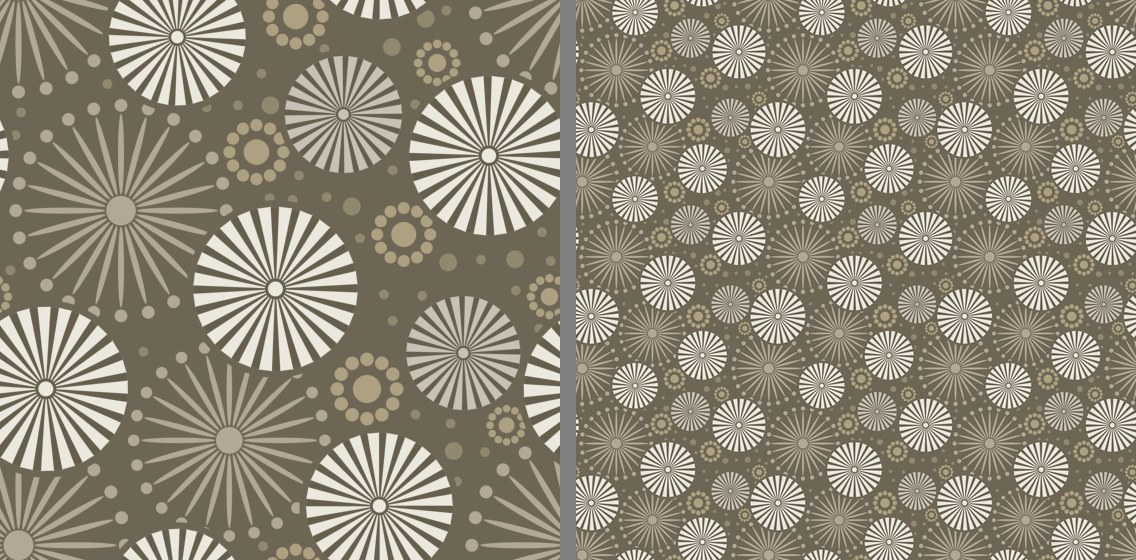
Left, the tile; right, the same tile 3 across and 3 down.
Give the GLSL for this pattern, as a WebGL 2 fragment shader.

```glsl
#version 300 es
precision highp float;

uniform vec2 u_resolution;
out vec4 fragColor;

// Palette
const vec3 GROUND = vec3(0.43, 0.40, 0.33);
const vec3 GROOVE = vec3(0.40, 0.37, 0.30);
const vec3 CREAM  = vec3(0.92, 0.91, 0.87);
const vec3 STONE  = vec3(0.78, 0.76, 0.71);
const vec3 TAUPE  = vec3(0.70, 0.66, 0.59);
const vec3 GOLD   = vec3(0.68, 0.63, 0.51);
const vec3 OLIVE  = vec3(0.57, 0.535, 0.44);

// Layout: bursts come first, then stone discs, then cream discs
const int BURSTS = 3;
const int UNDER = 5;
const int FLOWERS = 10;
const int ROSETTES = 10;
const float JITTER = 0.07;
const vec2 BURST_SIZE = vec2(0.172, 0.216);
const vec2 STONE_SIZE = vec2(0.095, 0.118);
const vec2 CREAM_SIZE = vec2(0.122, 0.152);
const vec2 ROSETTE_SIZE = vec2(0.050, 0.069);
const float ROSETTE_MIN = 0.036;
const float HALO = 0.011;
const float RAYS = 24.0;
const float PETALS = 12.0;
const float DOT_CELLS = 18.0;
const float DOT_SMALL = 0.0086;
const float DOT_LARGE = 0.0158;
const float SEED = 7.0;
const float TAU = 6.28319;

vec4 flowers[FLOWERS];   // centre, radius, rotation
vec3 rosettes[ROSETTES]; // centre, radius
float pixel;

vec3 hash3(vec3 p) {
    p = fract(p * vec3(0.1031, 0.1030, 0.0973));
    p += dot(p, p.yxz + 33.33);
    return fract((p.xxy + p.yxx) * p.zyx);
}

// Shortest offset on the wrapping canvas
vec2 wrapDelta(vec2 d) { return d - round(d); }

float cover(float d) { return smoothstep(0.8, -0.8, d / pixel); }

// Folds the plane into one of n equal sectors along +x
vec2 foldSector(vec2 p, float n, float turn) {
    float a = atan(p.y, p.x) + turn;
    a -= round(a * n / TAU) * TAU / n;
    return length(p) * vec2(cos(a), sin(a));
}

float ellipse(vec2 p, vec2 axes) {
    float k = length(p / axes);
    return k * (k - 1.0) / max(length(p / (axes * axes)), 1e-4);
}

// Unit-radius shapes
float burst(vec2 p) {
    vec2 q = foldSector(p, RAYS, 0.0);
    float ray = ellipse(q - vec2(0.505, 0.0), vec2(0.36, 0.027));
    float tip = length(q - vec2(0.943, 0.0)) - 0.057;
    return min(length(p) - 0.132, min(ray, tip));
}

float wedgeDisc(vec2 p, float turn) {
    vec2 q = foldSector(p, RAYS, turn);
    float side = abs(q.y) - 0.007 - 0.084 * (q.x - 0.13);
    float wedge = max(side, max(q.x - 0.993, 0.13 - q.x));
    return min(length(p) - 0.09, wedge);
}

float rosette(vec2 p) {
    vec2 q = foldSector(p, PETALS, 0.0);
    return min(length(p) - 0.385, length(q - vec2(0.815, 0.0)) - 0.185);
}

float flowerClearance(vec2 p) {
    float d = 1.0;
    for (int i = 0; i < FLOWERS; i++)
        d = min(d, length(wrapDelta(p - flowers[i].xy)) - flowers[i].z);
    return d;
}

// Two interleaved wrapping lattices, loosened by jitter
void placeFlowers() {
    for (int i = 0; i < FLOWERS; i++) {
        vec3 h = hash3(vec3(float(i) + 1.0, SEED, 3.0));
        vec2 size = i < BURSTS ? BURST_SIZE : i < UNDER ? STONE_SIZE : CREAM_SIZE;
        vec2 site = vec2(0.2, 0.6) * float(i) + (i < UNDER ? vec2(0.0) : vec2(0.1, 0.3));
        flowers[i] = vec4(fract(site + JITTER * (h.xy - 0.5)), mix(size.x, size.y, h.z), h.x);
    }
}

// One rosette in the gap between each pair of lower flowers
void placeRosettes() {
    int n = 0;
    for (int a = 0; a < UNDER; a++)
        for (int b = a + 1; b < UNDER; b++) {
            vec2 span = wrapDelta(flowers[b].xy - flowers[a].xy);
            float reach = 0.5 * (length(span) + flowers[a].z - flowers[b].z);
            vec2 c = flowers[a].xy + normalize(span) * reach;
            float wanted = mix(ROSETTE_SIZE.x, ROSETTE_SIZE.y, hash3(vec3(a, b, SEED)).x);
            float r = min(flowerClearance(c) - 0.005, wanted);
            rosettes[n++] = vec3(c, r < ROSETTE_MIN ? 0.0 : r);
        }
}

// Loose dots wherever a grid cell has room
float looseDots(vec2 uv) {
    vec2 cell = floor(uv * DOT_CELLS);
    vec3 h = hash3(vec3(cell + 1.0, SEED + 4.0));
    vec2 c = (cell + 0.5 + 0.4 * (h.xy - 0.5)) / DOT_CELLS;
    float room = flowerClearance(c);
    for (int i = 0; i < ROSETTES; i++)
        room = min(room, length(wrapDelta(c - rosettes[i].xy)) - rosettes[i].z);
    float r = h.z < 0.3 && room > DOT_LARGE + 0.006 ? DOT_LARGE : DOT_SMALL;
    return room > r + 0.004 && h.z < 0.9 ? length(uv - c) - r : 1.0;
}

void main() {
    vec2 uv = gl_FragCoord.xy / u_resolution;
    pixel = 1.0 / min(u_resolution.x, u_resolution.y);
    placeFlowers();
    placeRosettes();

    vec3 color = mix(GROUND, OLIVE, cover(looseDots(uv)));
    for (int i = 0; i < ROSETTES; i++) {
        float r = rosettes[i].z;
        if (r > 0.0)
            color = mix(color, GOLD, cover(r * rosette(wrapDelta(uv - rosettes[i].xy) / r)));
    }
    // Bursts lie flat; discs cut a halo out of what is below
    for (int i = 0; i < FLOWERS; i++) {
        float r = flowers[i].z;
        vec2 p = wrapDelta(uv - flowers[i].xy);
        if (i < BURSTS) {
            color = mix(color, TAUPE, cover(r * burst(p / r)));
        } else {
            color = mix(color, GROUND, cover(length(p) - r - HALO));
            color = mix(color, GROOVE, cover(length(p) - r * 0.985));
            color = mix(color, i < UNDER ? STONE : CREAM, cover(r * wedgeDisc(p / r, flowers[i].w)));
        }
    }
    fragColor = vec4(color, 1.0);
}
```
